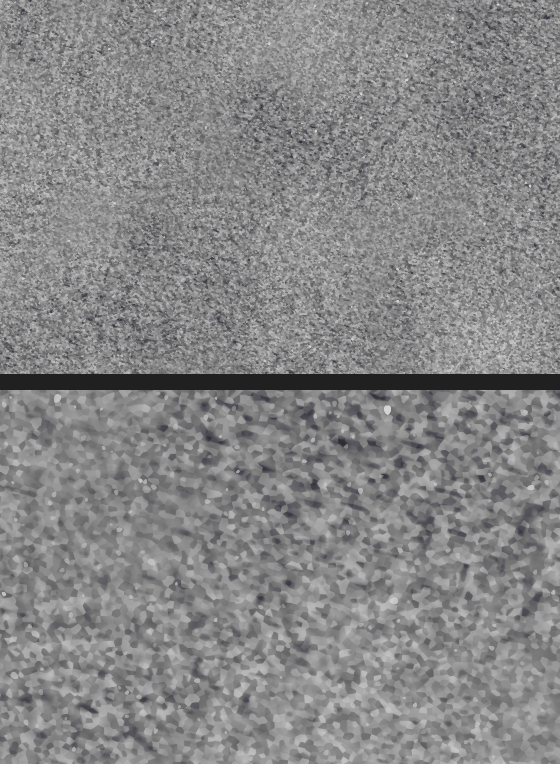
Top, the full canvas; bottom, a detail of the centre.
Reproduce this texture procedurally as a Shadertoy shader.

```glsl
// Worn grey asphalt: fine grit, dark pits, pale chips and broad cloudy stains.

float hash(vec2 p) {
    return fract(sin(dot(p, vec2(127.1, 311.7))) * 43758.5453);
}

mat2 turn(float angle) {
    return mat2(cos(angle), sin(angle), -sin(angle), cos(angle));
}

float valueNoise(vec2 p) {
    vec2 cell = floor(p);
    vec2 f = fract(p);
    f = f * f * (3.0 - 2.0 * f);
    float low = mix(hash(cell), hash(cell + vec2(1.0, 0.0)), f.x);
    float high = mix(hash(cell + vec2(0.0, 1.0)), hash(cell + vec2(1.0, 1.0)), f.x);
    return mix(low, high, f.y);
}

// Layered noise, turned at each octave to hide the lattice
float cloud(vec2 p) {
    float sum = 0.0;
    float weight = 0.5;
    for (int i = 0; i < 5; i++) {
        sum += weight * valueNoise(p);
        p = mat2(1.6, 1.2, -1.2, 1.6) * p + 17.3;
        weight *= 0.5;
    }
    return sum / 0.97;
}

// Packed stones of random tone: a Voronoi pattern with softened borders
float grains(vec2 p) {
    vec2 cell = floor(p);
    float sum = 0.0;
    float total = 0.0;
    for (int y = -1; y <= 1; y++) {
        for (int x = -1; x <= 1; x++) {
            vec2 c = cell + vec2(x, y);
            vec2 d = c + vec2(hash(c + 2.3), hash(c + 7.9)) - p;
            float weight = exp(-14.0 * dot(d, d));
            sum += weight * hash(c + 15.1);
            total += weight;
        }
    }
    return sum / total;
}

// Sparse pale stones: one candidate per cell, kept inside its borders
float chips(vec2 p, float scale, float share, float pixel) {
    vec2 q = turn(0.5) * p * scale;
    vec2 cell = floor(q);
    vec2 center = 0.35 + 0.3 * vec2(hash(cell + 3.7), hash(cell + 8.1));
    vec2 d = turn(6.283 * hash(cell + 21.4)) * (fract(q) - center);
    d.x += 0.35 * abs(d.y);
    float radius = mix(0.14, 0.3, hash(cell + 5.9));
    float edge = 0.6 * pixel * scale;
    float stone = 1.0 - smoothstep(radius - edge, radius + edge, length(d * vec2(1.0, 1.3)));
    return stone * step(hash(cell + 13.2), share) * mix(0.5, 1.0, hash(cell + 30.6));
}

void mainImage(out vec4 fragColor, in vec2 fragCoord) {
    float pixel = 1.0 / iResolution.y;
    vec2 p = fragCoord * pixel;

    // Broad stains, and smoother areas where the grit is worn down
    float stain = cloud(turn(0.4) * p * 3.4 + 9.0) - 0.5;
    float wear = smoothstep(0.52, 0.75, cloud(p * 5.0 + 31.0));

    // Grit at two sizes, slightly wider than tall
    float grit = 0.62 * grains(turn(0.3) * p * vec2(175.0, 200.0))
               + 0.38 * valueNoise(turn(0.7) * p * vec2(100.0, 125.0) + 51.0) - 0.5;

    // Short shadowed pits, denser in dark stains
    float pitNoise = valueNoise(turn(0.25) * p * vec2(100.0, 150.0) + 90.0);
    float pits = smoothstep(0.66, 0.92, pitNoise - 0.35 * stain);

    float tone = 0.556 + 0.18 * stain;
    tone += 0.43 * grit * (1.0 - 0.3 * wear);
    tone -= 0.14 * pits * (1.0 - 0.5 * wear);

    // Pale chips, common small ones and a few larger ones
    tone = mix(tone, 0.78, 0.75 * chips(p, 105.0, 0.09, pixel));
    tone = mix(tone, 0.84, chips(p + 2.3, 68.0, 0.022, pixel));

    // Shadows lean faintly blue
    float shadow = 1.0 - smoothstep(0.3, 0.48, tone);
    vec3 asphalt = vec3(tone) + vec3(0.0, -0.002, 0.03) * shadow;
    fragColor = vec4(clamp(asphalt, 0.0, 1.0), 1.0);
}
```
